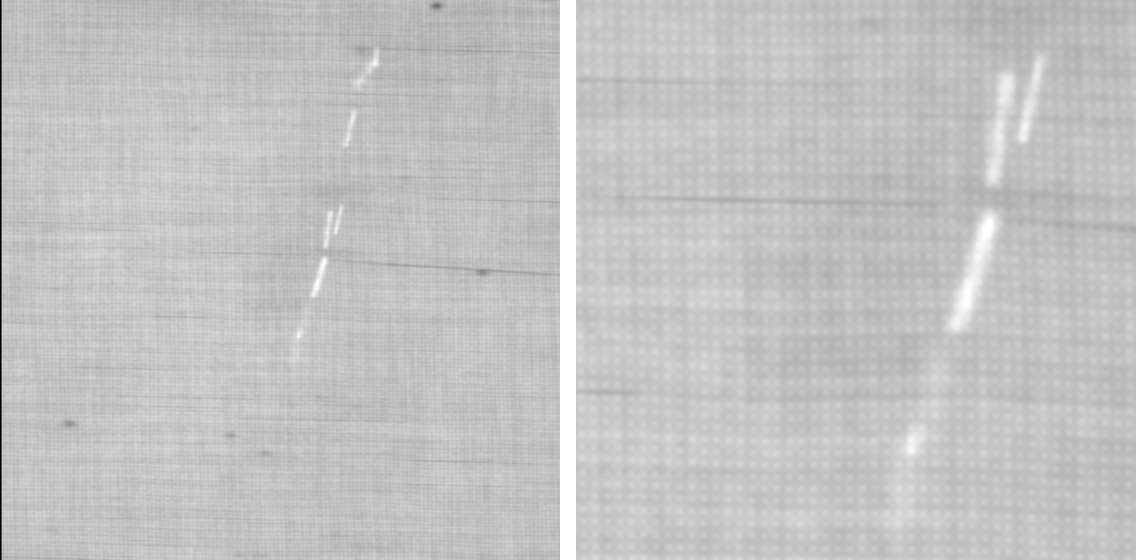
Left: the whole. Right: its middle third, enlarged.
A Shadertoy shader for this texture:

```glsl
const float TAU = 6.2831853;
const float THREADS = 138.0;
const float SLOPE = -0.018;

float hash(vec2 p) {
    return fract(sin(dot(p, vec2(127.1, 311.7))) * 43758.5453);
}

float noise(vec2 p) {
    vec2 i = floor(p), f = fract(p);
    f = f * f * (3.0 - 2.0 * f);
    return mix(mix(hash(i), hash(i + vec2(1, 0)), f.x),
               mix(hash(i + vec2(0, 1)), hash(i + vec2(1, 1)), f.x), f.y);
}

float clouds(vec2 p) {
    float sum = 0.0, amp = 0.5;
    for (int i = 0; i < 4; i++) {
        sum += amp * (noise(p) - 0.5);
        p = p * 2.1 + 17.3;
        amp *= 0.55;
    }
    return sum;
}

// Soft elliptical spot
float spot(vec2 p, vec2 centre, vec2 radius) {
    vec2 d = (p - centre) / radius;
    return exp(-dot(d, d));
}

// Thin line with fading ends
float streak(vec2 p, vec2 centre, float halfLength, float width, float slope) {
    vec2 d = p - centre;
    float across = (d.y - slope * d.x) / width;
    return exp(-across * across) * (1.0 - smoothstep(0.3, 1.0, abs(d.x) / halfLength));
}

// Soft stroke between two points
float stroke(vec2 p, vec2 a, vec2 b, float width) {
    vec2 ab = b - a;
    float t = clamp(dot(p - a, ab) / dot(ab, ab), 0.0, 1.0);
    float d = length(p - a - ab * t) / width;
    return exp(-d * d);
}

// Interlaced threads with uneven rows and columns
float weave(vec2 p) {
    vec2 q = vec2(p.x + 0.012 * p.y, p.y - SLOPE * p.x);
    q += 0.005 * (vec2(noise(p * 9.0), noise(p * 9.0 + 40.0)) - 0.5);
    vec2 wave = cos(TAU * THREADS * q);
    float upper = smoothstep(0.15, 0.85, p.y);
    float cloth = mix(0.008, 0.012, upper) * wave.x + mix(0.012, 0.007, upper) * wave.y;
    cloth += mix(0.013, 0.007, upper) * wave.x * wave.y;
    cloth += 0.048 * (noise(vec2(q.x * 6.0, q.y * 150.0)) - 0.5);
    cloth += 0.038 * (noise(vec2(q.x * 150.0 + 9.0, q.y * 14.0)) - 0.5);
    cloth += 0.036 * (noise(q * vec2(150.0, 190.0) + 31.0) - 0.5);
    return cloth;
}

// Scattered dark horizontal threads
float darkThreads(vec2 p) {
    float sum = 0.0;
    for (int i = 0; i < 75; i++) {
        float k = float(i);
        vec2 centre = vec2(hash(vec2(k, 1.0)), hash(vec2(k, 2.0)));
        float span = mix(0.04, 0.4, pow(hash(vec2(k, 3.0)), 2.0));
        float depth = mix(0.015, 0.07, pow(hash(vec2(k, 4.0)), 2.0));
        float slope = SLOPE - 0.012 * hash(vec2(k, 5.0));
        sum += depth * streak(p, centre, span, 0.0017, slope);
    }
    return sum * (0.55 + 0.8 * noise(p * vec2(28.0, 90.0)));
}

// Small slubs and faint stains
float slubs(vec2 p) {
    float sum = 0.0;
    for (int i = 0; i < 24; i++) {
        float k = float(i) + 100.0;
        vec2 centre = vec2(hash(vec2(k, 1.0)), hash(vec2(k, 2.0)));
        vec2 radius = vec2(mix(0.008, 0.022, hash(vec2(k, 3.0))), 0.005);
        sum += mix(0.02, 0.07, hash(vec2(k, 4.0))) * spot(p, centre, radius);
    }
    sum += 0.28 * spot(p, vec2(0.78, 0.99), vec2(0.011, 0.007));
    sum += 0.20 * spot(p, vec2(0.862, 0.513), vec2(0.013, 0.006));
    sum += 0.19 * spot(p, vec2(0.125, 0.243), vec2(0.013, 0.007));
    sum += 0.12 * spot(p, vec2(0.412, 0.222), vec2(0.012, 0.005));
    sum += 0.10 * spot(p, vec2(0.475, 0.190), vec2(0.014, 0.005));
    sum += 0.10 * spot(p, vec2(0.645, 0.910), vec2(0.018, 0.008));
    return sum;
}

// Broken bright slit
float slit(vec2 p) {
    float light = 0.17 * stroke(p, vec2(0.673, 0.912), vec2(0.671, 0.886), 0.005);
    light += 0.11 * stroke(p, vec2(0.667, 0.888), vec2(0.640, 0.850), 0.009);
    light += 0.16 * stroke(p, vec2(0.633, 0.800), vec2(0.618, 0.742), 0.005);
    light += 0.14 * stroke(p, vec2(0.610, 0.632), vec2(0.599, 0.585), 0.004);
    light += 0.17 * stroke(p, vec2(0.590, 0.620), vec2(0.582, 0.560), 0.005);
    light += 0.24 * stroke(p, vec2(0.580, 0.535), vec2(0.561, 0.475), 0.006);
    light += 0.14 * stroke(p, vec2(0.536, 0.410), vec2(0.533, 0.400), 0.005);
    light += 0.05 * stroke(p, vec2(0.550, 0.450), vec2(0.524, 0.355), 0.011);
    return light * (0.65 + 0.7 * noise(p * vec2(110.0, 85.0)));
}

void mainImage(out vec4 fragColor, in vec2 fragCoord) {
    vec2 p = fragCoord / iResolution.xy;

    // Uneven lighting
    float grey = 0.768 + 0.05 * clouds(p * 5.0) + 0.035 * clouds(p * 22.0);
    grey -= 0.035 * smoothstep(0.75, 1.05, p.y) + 0.018 * smoothstep(0.4, 1.0, p.x);
    grey += 0.012 * spot(p, vec2(0.2, 0.55), vec2(0.3));

    // Cloth and its flaws
    grey += weave(p) - darkThreads(p) - slubs(p);
    grey -= 0.11 * streak(p, vec2(0.81, 0.521), 0.32, 0.0026, -0.062);
    grey -= 0.050 * spot(p, vec2(0.595, 0.655), vec2(0.055, 0.022));
    grey -= 0.045 * spot(p, vec2(0.600, 0.550), vec2(0.050, 0.012));
    grey -= 0.030 * spot(p, vec2(0.500, 0.490), vec2(0.060, 0.090));
    grey += slit(p);

    // Dark left border
    grey *= smoothstep(0.0015, 0.0040, p.x);
    fragColor = vec4(vec3(clamp(grey, 0.0, 1.0)), 1.0);
}
```
